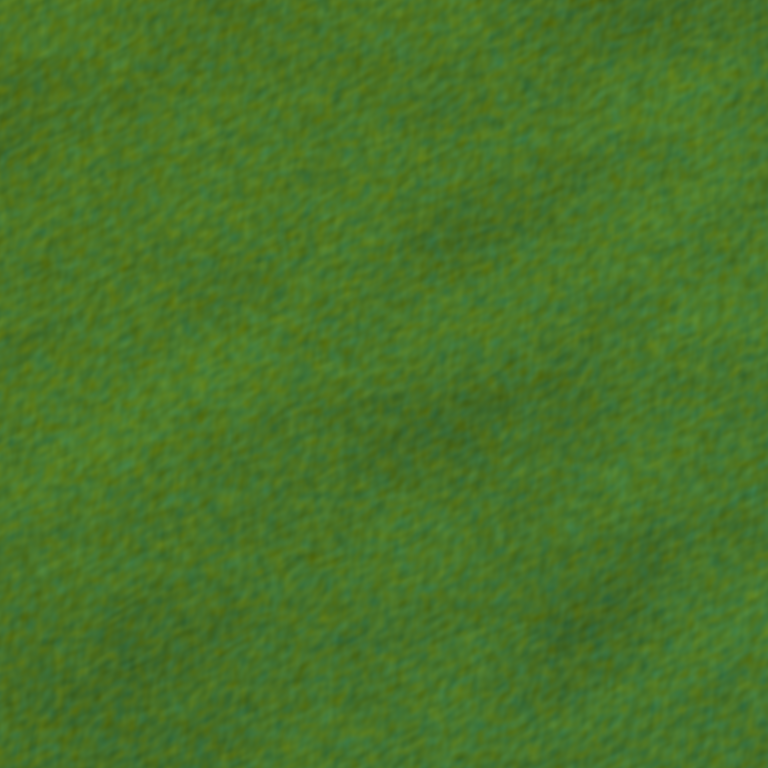
A Shadertoy shader for this texture:

```glsl
vec2 hashGradient(vec2 cell) {
    vec3 h = fract(cell.xyx * vec3(0.1031, 0.1030, 0.0973));
    h += dot(h, h.yzx + 33.33);
    float angle = 6.2832 * fract((h.x + h.y) * h.z);
    return vec2(cos(angle), sin(angle));
}

float gradientNoise(vec2 p) {
    vec2 cell = floor(p), f = fract(p);
    vec2 u = f * f * f * (f * (f * 6.0 - 15.0) + 10.0);
    float a = dot(hashGradient(cell), f);
    float b = dot(hashGradient(cell + vec2(1, 0)), f - vec2(1, 0));
    float c = dot(hashGradient(cell + vec2(0, 1)), f - vec2(0, 1));
    float d = dot(hashGradient(cell + vec2(1, 1)), f - vec2(1, 1));
    return mix(mix(a, b, u.x), mix(c, d, u.x), u.y);
}

vec2 rotate(vec2 p, float angle) {
    float c = cos(angle), s = sin(angle);
    return vec2(c * p.x + s * p.y, c * p.y - s * p.x);
}

// Broad soft undulations, drawn out along the rising diagonal
float softShade(vec2 p) {
    vec2 q = rotate(p, 0.42) * vec2(1.0, 2.0);
    float sum = 0.0, weight = 1.0;
    for (int i = 0; i < 4; i++) {
        sum += weight * gradientNoise(q * 2.3 + float(i) * 17.3 + 5.0);
        q = rotate(q, 0.15) * 2.1;
        weight *= 0.55;
    }
    return sum;
}

// Fine blades: slanted strokes mixed with short upright ones
float bladeGrain(vec2 p, float seed) {
    vec2 bend = 0.006 * vec2(gradientNoise(p * 22.0 + seed), gradientNoise(p * 22.0 + seed + 41.0));
    vec2 slanted = rotate(p + bend, 0.5) * vec2(48.0, 88.0);
    vec2 upright = rotate(p - bend, -0.12) * vec2(95.0, 52.0);
    float grain = gradientNoise(slanted + seed) + 0.7 * gradientNoise(upright + seed + 73.0);
    return grain + 0.4 * gradientNoise(p * 27.0 + seed + 19.0);
}

void mainImage(out vec4 fragColor, in vec2 fragCoord) {
    vec2 p = fragCoord / iResolution.y;

    // Base green, warmer towards the upper left and cooler below
    float warmth = 0.5 * (p.y - p.x);
    vec3 color = vec3(0.284, 0.457, 0.160) + warmth * vec3(0.022, 0.0, -0.035);

    // Light and dark drifts
    color *= 1.0 + 0.16 * softShade(p) - 0.05 * (p.x - 0.5) * p.y;

    // Ochre to teal variation between the blades
    float hue = bladeGrain(p, 11.0);
    color += hue * vec3(0.062, 0.002, -0.085);

    // Small relief, lit from the upper left
    float relief = bladeGrain(p, 157.0) - bladeGrain(p + vec2(0.003, -0.003), 157.0);
    float light = 0.048 * bladeGrain(p, 83.0) + 0.035 * relief;
    color += light * vec3(0.75, 1.0, 0.65);

    fragColor = vec4(clamp(color, 0.0, 1.0), 1.0);
}
```
